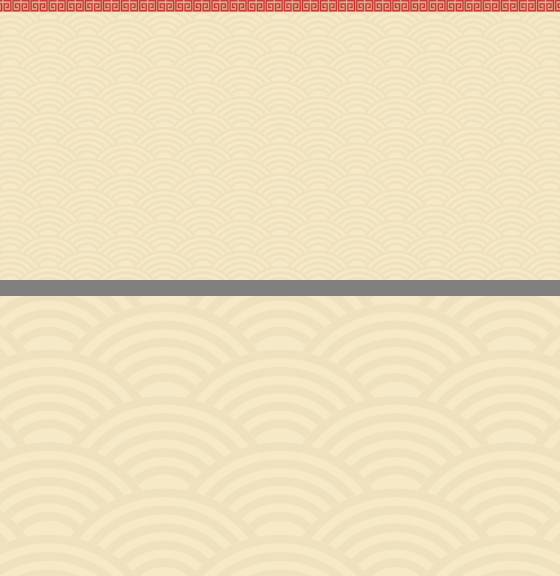
Top, the full canvas; bottom, a detail of the centre.
This pattern is drawn by a Shadertoy shader. Its source:

```glsl
// Cream overlapping wave scales beneath a red meander border.
#define SCALE_RADIUS 0.1378
#define ROW_STEP     0.0551
#define SCALE_BASE   0.4654
#define RING_PITCH   0.0208
#define RING_OUTER   0.1220
#define RING_HALF    0.0051
#define CAP_RADIUS   0.0434
#define FRET_PITCH   0.0646
#define FRET_SHIFT   0.32
#define FRET_HALF    0.31
#define BAND_HEIGHT  0.0430

const vec3 CREAM = vec3(0.960, 0.914, 0.784);
const vec3 SAND  = vec3(0.938, 0.884, 0.746);
const vec3 RED   = vec3(0.770, 0.200, 0.170);
const vec3 BLUSH = vec3(0.890, 0.680, 0.590);

// Half of one meander tile, from the frame inward; y runs down.
const vec2 FRET_PATH[8] = vec2[8](
    vec2(0.6, 0.3), vec2(3.5, 0.3), vec2(3.5, 4.7), vec2(0.6, 4.7),
    vec2(0.6, 1.7), vec2(2.4, 1.7), vec2(2.4, 3.3), vec2(1.6, 3.3));

// Antialiased coverage of a shape with signed distance d.
float coverage(float d, float pixel) {
    return clamp(0.5 - d / pixel, 0.0, 1.0);
}

float segmentDistance(vec2 p, vec2 a, vec2 b) {
    vec2 ab = b - a;
    return length(p - a - ab * clamp(dot(p - a, ab) / dot(ab, ab), 0.0, 1.0));
}

// Concentric light rings around a solid cap.
vec3 scaleColor(float r, float pixel) {
    float offset = mod(RING_OUTER - r + 0.5 * RING_PITCH, RING_PITCH) - 0.5 * RING_PITCH;
    float ring = coverage(abs(offset) - RING_HALF, pixel);
    float cap = coverage(r - CAP_RADIUS, pixel);
    return mix(SAND, CREAM, max(ring, cap));
}

// Rows are layered from back (upper) to front (lower).
vec3 waveScales(vec2 p, float pixel) {
    float frontRow = ceil((p.y - SCALE_RADIUS - SCALE_BASE) / ROW_STEP);
    float width = 2.0 * SCALE_RADIUS;
    vec3 color = SAND;
    for (int i = 5; i >= 0; i--) {
        float row = frontRow + float(i);
        float x = p.x + mod(row, 2.0) * SCALE_RADIUS;
        x = mod(x + SCALE_RADIUS, width) - SCALE_RADIUS;
        float r = length(vec2(x, p.y - SCALE_BASE - row * ROW_STEP));
        color = mix(color, scaleColor(r, pixel), coverage(r - SCALE_RADIUS, pixel));
    }
    return color;
}

// Mirrored square spirals, eight grid units per tile.
float meander(vec2 p, float pixel) {
    float unit = FRET_PITCH / 8.0;
    float x = abs(fract(p.x / FRET_PITCH + FRET_SHIFT + 0.5) - 0.5) * 8.0;
    vec2 q = vec2(x, (1.0 - p.y) / unit);
    float d = 100.0;
    for (int i = 0; i < 7; i++)
        d = min(d, segmentDistance(q, FRET_PATH[i], FRET_PATH[i + 1]));
    return coverage((d - FRET_HALF) * unit, 1.3 * pixel);
}

void mainImage(out vec4 fragColor, in vec2 fragCoord) {
    float pixel = 1.0 / iResolution.y;
    vec2 p = vec2(fragCoord.x - 0.5 * iResolution.x, fragCoord.y) * pixel;
    vec3 color = waveScales(p, 1.3 * pixel);
    float band = coverage(1.0 - BAND_HEIGHT - p.y, pixel);
    color = mix(color, BLUSH, band);
    color = mix(color, RED, meander(p, pixel));
    fragColor = vec4(color, 1.0);
}
```
